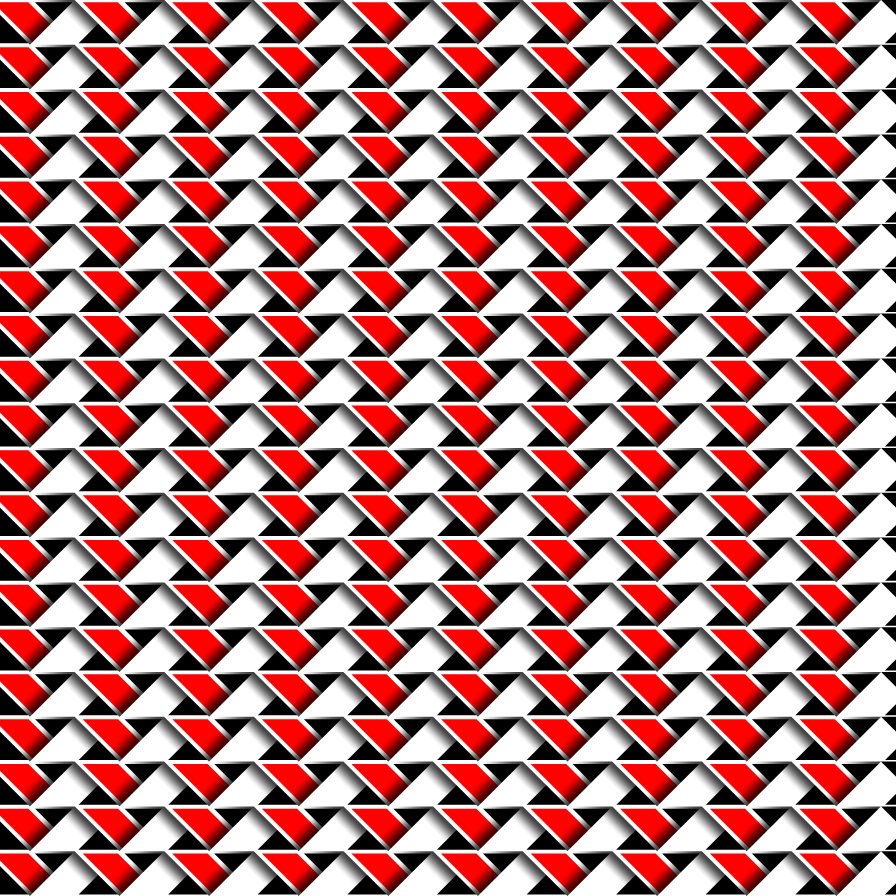
Write a WebGL 1 fragment shader that draws this pattern.

```glsl
precision highp float;
// Interlocking rows of red and white ribbons woven over black triangles.

#define COLUMNS 10.0
#define ROWS 20.0
#define APEX_OFFSET 0.66667   // x of the first downward apex, in row heights
#define SIDE_STRIPE 0.125     // white border on the left of the red ribbon
#define MID_STRIPE vec2(-0.085, 0.0625)
#define TOP_LINE 0.052
#define BASE_LINE 0.035
#define SHADOW_LENGTH 0.54
#define LINE_SHADOW 0.95
#define SHADOW_DARK 0.25
#define RED vec3(1.0, 0.005, 0.005)
#define SAMPLES 4

uniform vec2 u_resolution;

const vec3 WHITE = vec3(1.0);
const vec3 BLACK = vec3(0.0);

// Brightness at a distance from the ribbon lying on top.
float shadow(float distanceToEdge, float reach) {
  return mix(SHADOW_DARK, 1.0, smoothstep(0.0, reach, distanceToEdge));
}

// Downward triangle: red ribbon, white borders and a black corner.
vec3 redTile(float x, float y) {
  float along = x + y;
  float across = x - y;
  if (y < TOP_LINE) return WHITE * shadow(1.0 - along, LINE_SHADOW);
  if (across > MID_STRIPE.y) return BLACK;
  bool isRed = across > SIDE_STRIPE - 1.0 && across < MID_STRIPE.x;
  return (isRed ? RED : WHITE) * shadow(1.0 - along, SHADOW_LENGTH);
}

// Upward triangle: white ribbon passing under the next red one.
vec3 whiteTile(float x, float y, float column) {
  if (x + y > 1.053) return y > 1.0 - BASE_LINE ? WHITE : BLACK;
  if (column < 0.0) return BLACK;
  bool isLast = column > COLUMNS - 1.5;
  return isLast ? WHITE : WHITE * shadow(y - x, SHADOW_LENGTH);
}

// Point in row heights, with y running downward.
vec3 weave(vec2 p) {
  float y = fract(p.y);
  float shifted = p.x - APEX_OFFSET;
  float redColumn = floor((shifted + 1.0) / 2.0);
  float redX = shifted - 2.0 * redColumn;
  if (abs(redX) < 1.0 - y) {
    return redColumn < COLUMNS - 0.5 ? redTile(redX, y) : BLACK;
  }
  float whiteColumn = floor(shifted / 2.0);
  float whiteX = shifted - 2.0 * whiteColumn - 1.0;
  return whiteTile(whiteX, y, whiteColumn);
}

void main() {
  vec2 scale = vec2(2.0 * COLUMNS, ROWS);
  vec3 total = vec3(0.0);
  // Average a grid of samples inside the pixel for smooth edges.
  for (int i = 0; i < SAMPLES; i++) {
    for (int j = 0; j < SAMPLES; j++) {
      vec2 jitter = (vec2(float(i), float(j)) + 0.5) / float(SAMPLES) - 0.5;
      vec2 uv = (gl_FragCoord.xy + jitter) / u_resolution;
      total += weave(vec2(uv.x, 1.0 - uv.y) * scale);
    }
  }
  gl_FragColor = vec4(total / float(SAMPLES * SAMPLES), 1.0);
}
```
